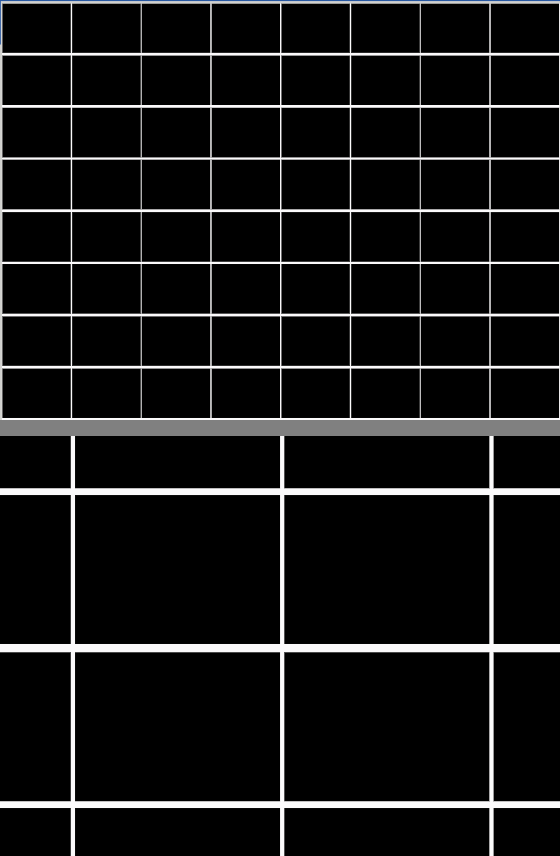
Top, the full canvas; bottom, a detail of the centre.
Give the GLSL for this pattern, as a WebGL 1 fragment shader.

```glsl
precision highp float;

#define CELL vec2(0.1661, 0.1242)
#define CENTER vec2(0.6684, 0.4983)
#define LINE_WIDTH vec2(0.0034, 0.0066)
#define THIN_WIDTH vec2(0.0024, 0.0054)
#define FRAME_WIDTH vec2(0.0045, 0.0082)
#define TRIM_WIDTH vec2(0.0020, 0.0026)
#define TRIM_DROP 0.106
#define LINE_COLOR vec3(0.985, 0.98, 0.985)
#define FRAME_COLOR vec3(0.82, 0.82, 0.81)
#define TRIM_COLOR vec3(0.16, 0.35, 0.64)

uniform vec2 u_resolution;

// Share of a pixel covered by a band of the given width, per axis
vec2 bandCoverage(vec2 offset, vec2 width, float pixel) {
  vec2 upper = min(0.5 * width, offset + 0.5 * pixel);
  vec2 lower = max(-0.5 * width, offset - 0.5 * pixel);
  return clamp((upper - lower) / pixel, 0.0, 1.0);
}

// Share of a pixel lying within a given distance of an edge
vec2 edgeCoverage(vec2 distanceIn, vec2 width, float pixel) {
  return clamp((width - distanceIn) / pixel + 0.5, 0.0, 1.0);
}

void main() {
  vec2 p = gl_FragCoord.xy / u_resolution.y;
  float pixel = 1.0 / u_resolution.y;

  // Nearest line on each axis
  vec2 index = floor((p - CENTER) / CELL + 0.5);
  vec2 offset = p - CENTER - index * CELL;

  // Some lines are narrower, symmetrically about the center
  vec2 thinIndex = vec2(2.0, 1.0);
  vec2 isThin = 1.0 - step(0.5, abs(abs(index) - thinIndex));
  vec2 width = mix(LINE_WIDTH, THIN_WIDTH, isThin);
  vec2 lines = bandCoverage(offset, width, pixel);
  vec3 color = LINE_COLOR * max(lines.x, lines.y);

  // Gray frame along the left and top
  vec2 fromEdge = vec2(p.x, 1.0 - p.y);
  vec2 frame = edgeCoverage(fromEdge, FRAME_WIDTH, pixel);
  color = mix(color, FRAME_COLOR, max(frame.x, frame.y));

  // Blue trim along the top and a short way down the left
  vec2 trim = edgeCoverage(fromEdge, TRIM_WIDTH, pixel);
  trim.x *= edgeCoverage(fromEdge, vec2(TRIM_DROP), pixel).y;
  color = mix(color, TRIM_COLOR, max(trim.x, trim.y));

  gl_FragColor = vec4(color, 1.0);
}
```
